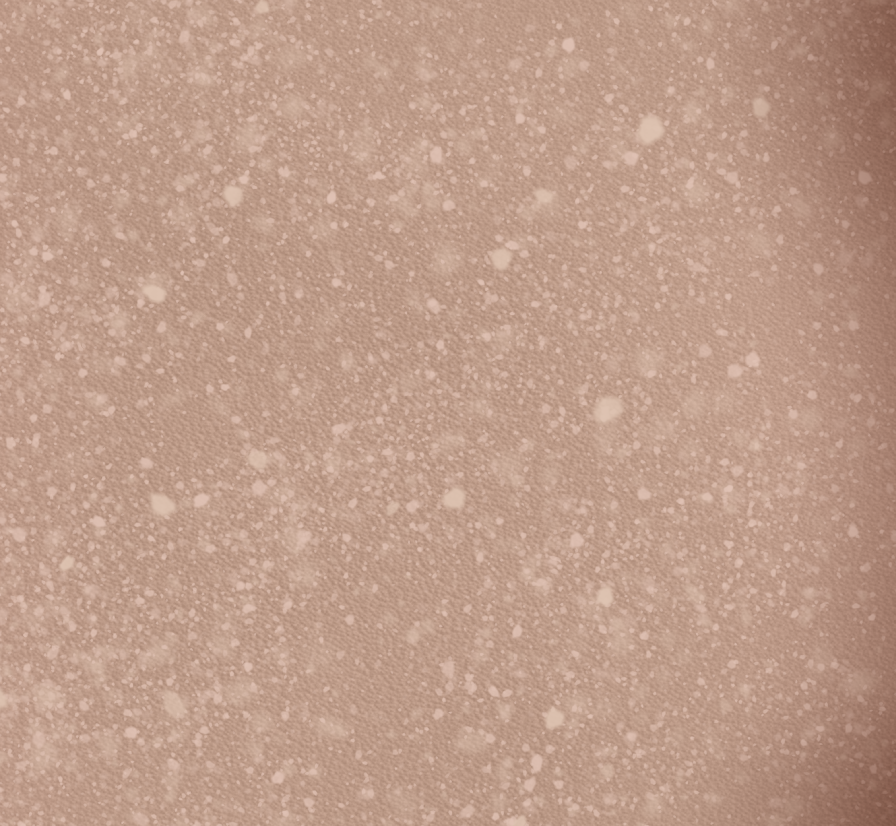
This texture is drawn by a WebGL 2 fragment shader. Its source:

```glsl
#version 300 es
precision highp float;
// Warm beige clay surface scattered with pale soft flakes, shaded along the right side.

uniform vec2 u_resolution;
out vec4 fragColor;

vec2 hash2(vec2 p) {
  vec3 q = fract(p.xyx * vec3(0.1031, 0.1030, 0.0973));
  q += dot(q, q.yzx + 33.33);
  return fract((q.xx + q.yz) * q.zy);
}

mat2 rotation(float angle) {
  float c = cos(angle), s = sin(angle);
  return mat2(c, s, -s, c);
}

// Smooth irregular field in about -1..1, made of layered, turning sines.
float drift(vec2 p) {
  float sum = 0.0, weight = 0.5;
  for (int i = 0; i < 4; i++) {
    sum += weight * sin(p.x + 1.3 * sin(p.y * 0.8 + float(i))) * sin(p.y + 1.1 * sin(p.x * 0.7));
    p = rotation(1.1) * p * 1.7 + 2.3;
    weight *= 0.7;
  }
  return sum;
}

// Distance to the nearest jittered cell point.
float cellular(vec2 p) {
  vec2 cell = floor(p);
  float nearest = 2.0;
  for (int j = -1; j <= 1; j++)
    for (int i = -1; i <= 1; i++) {
      vec2 id = cell + vec2(i, j);
      nearest = min(nearest, length(id + hash2(id) - p));
    }
  return nearest;
}

// Coverage of one layer of scattered flakes; radius is in cell units.
float flakes(vec2 p, float freq, float share, float radius, float blur) {
  vec2 q = p * freq, cell = floor(q);
  float cover = 0.0, pixel = freq / u_resolution.y;
  for (int j = -1; j <= 1; j++)
    for (int i = -1; i <= 1; i++) {
      vec2 id = cell + vec2(i, j);
      vec2 place = hash2(id + freq), form = hash2(id + freq + 57.3), look = hash2(id + freq + 131.7);
      vec2 centre = id + place;
      vec2 at = centre / freq;
      float density = share * (1.25 - 0.5 * at.x + 0.9 * drift(at * 8.0));
      if (look.x > density) continue;
      vec2 d = rotation(form.x * 6.283) * (q - centre);
      d *= mix(vec2(1.0), vec2(1.35, 0.8), form.y);
      float angle = atan(d.y, d.x + 1e-5);
      float edge = radius * mix(0.5, 1.15, look.y * look.y);
      edge *= 1.0 + 0.07 * sin(3.0 * angle + 40.0 * place.x) + 0.05 * sin(5.0 * angle + 40.0 * place.y);
      float focus = fract(place.x * 17.0 + form.y * 5.0);
      float soft = edge * mix(0.12, 0.8, max(blur, focus * focus)) + 0.5 * pixel;
      float opacity = mix(1.0, 0.25, focus);
      cover = max(cover, opacity * (1.0 - smoothstep(edge - soft, edge + soft, length(d))));
    }
  return cover;
}

void main() {
  vec2 uv = gl_FragCoord.xy / u_resolution;
  vec2 p = gl_FragCoord.xy / u_resolution.y;

  // Clay with slow changes of tone, pinker towards the sides
  vec3 color = vec3(0.732, 0.598, 0.525) + 0.012 * drift(p * 4.0 + 5.0);
  color += vec3(0.012, 0.002, 0.008) * smoothstep(0.25, 0.6, abs(uv.x - 0.45));
  color += 0.015 * exp(-12.0 * dot(uv - vec2(0.82, 0.45), uv - vec2(0.82, 0.45)));

  // Fine slanted relief, strongest in the lower middle
  vec2 grainAt = rotation(0.5) * p * vec2(135.0, 215.0);
  float relief = cellular(grainAt + vec2(0.2, 0.5)) - cellular(grainAt);
  float crisp = mix(0.5, 1.0, exp(-4.0 * dot(uv - vec2(0.4, 0.42), uv - vec2(0.4, 0.42))));
  color += 0.092 * crisp * relief;
  color += 0.036 * (hash2(floor(p * 400.0)).x - 0.5);

  // Flakes from faint sunken patches to bright crumbs
  vec3 cream = vec3(0.870, 0.765, 0.695), pale = vec3(0.880, 0.762, 0.710);
  color = mix(color, cream, 0.48 * flakes(p, 17.0, 0.60, 0.27, 1.0));
  color = mix(color, cream, 0.50 * flakes(p, 34.0, 0.50, 0.25, 0.8));
  color = mix(color, pale, 0.75 * flakes(p, 105.0, 0.55, 0.32, 0.2));
  color = mix(color, pale, 0.80 * flakes(p, 58.0, 0.50, 0.28, 0.15));
  color = mix(color, pale, 0.90 * flakes(p, 27.0, 0.36, 0.21, 0.15));
  color = mix(color, cream, 0.95 * flakes(p, 10.0, 0.34, 0.145, 0.25));

  // Rare dark pits
  color = mix(color, vec3(0.40, 0.27, 0.21), 0.7 * flakes(p + 3.7, 8.0, 0.06, 0.03, 0.2));

  // Shade at the right, deepest in both corners
  float reach = uv.x + 0.09 * smoothstep(0.6, 1.0, uv.y) + 0.09 * smoothstep(0.2, 0.0, uv.y);
  reach += 0.012 * sin(uv.y * 9.0 + 1.0);
  color *= mix(vec3(1.0), vec3(0.57, 0.43, 0.38), smoothstep(0.83, 1.24, reach));

  fragColor = vec4(color, 1.0);
}
```
